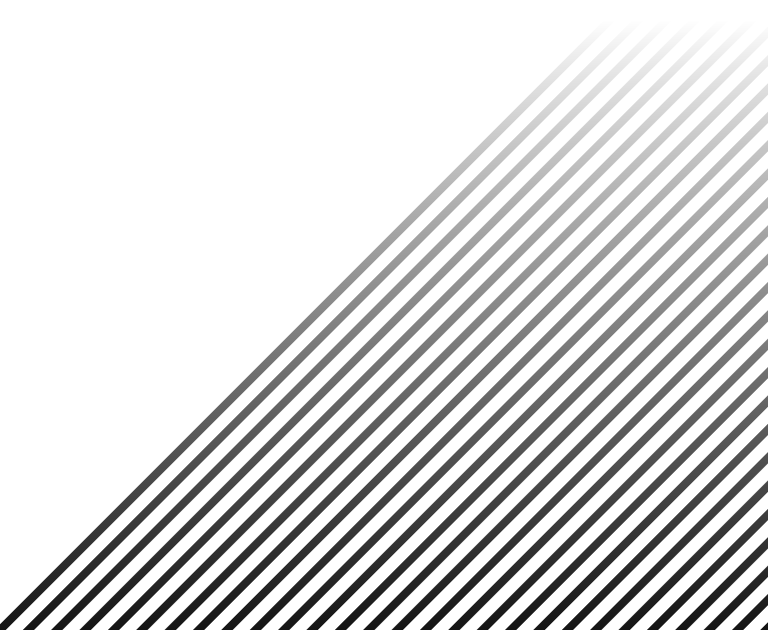
Reproduce this background procedurally as a WebGL 1 fragment shader.

```glsl
precision highp float;

uniform vec2 u_resolution;

void main() {
    vec2 p = gl_FragCoord.xy / u_resolution.y;

    // Diagonal stripes, counted from the one through the lower left corner
    float stripe = (p.x - p.y) / 0.04503;
    float offset = abs(fract(stripe + 0.5) - 0.5);
    float pixel = 1.4142 / (0.04503 * u_resolution.y);
    float coverage = clamp((0.2 - offset) / pixel + 0.5, 0.0, 1.0);
    coverage *= step(-0.5, stripe);

    // Ink fades from near black at the bottom to white near the top
    float depth = clamp(1.0 - p.y / 0.968, 0.0, 1.0);
    float ink = 0.92 * pow(depth, 0.9);

    gl_FragColor = vec4(vec3(1.0 - ink * coverage), 1.0);
}
```
